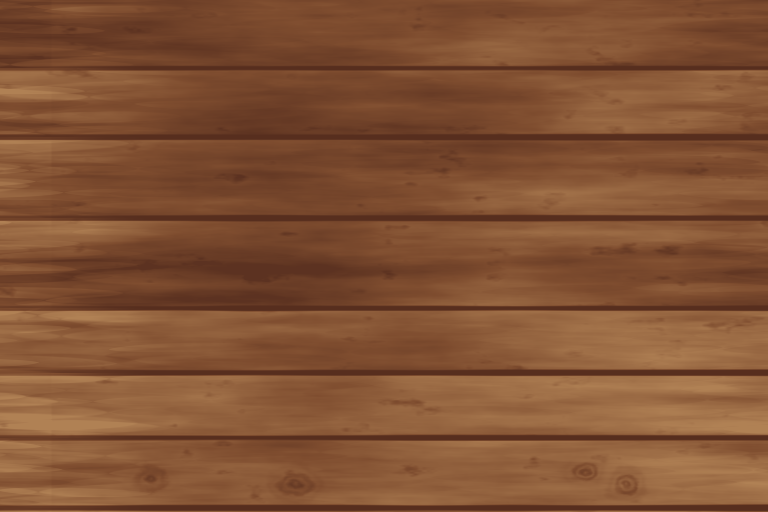
Write a WebGL 1 fragment shader that draws this texture.

```glsl
precision highp float;
// Seven painted wooden planks with dark seams, brushed grain, knots and a worn left end.
uniform vec2 u_resolution;

const vec3 DARK_WOOD = vec3(0.32, 0.165, 0.11);
const vec3 MID_WOOD = vec3(0.495, 0.300, 0.183);
const vec3 PALE_WOOD = vec3(0.69, 0.505, 0.33);
const vec4 UPPER_SEAMS = vec4(0.133, 0.268, 0.426, 0.602); // depth from the top edge
const vec4 LOWER_SEAMS = vec4(0.728, 0.855, 0.992, 1.130);
const vec4 KNOT_X = vec4(0.197, 0.385, 0.762, 0.815);      // knots of the lowest plank
const float KNOT_Y = 0.935;
const float SEAM_HALF_WIDTH = 0.0056;
const float STAIN_CONTRAST = 0.66;
const float GRAIN_CONTRAST = 0.27;
const float WORN_END = 0.27;
const float WORN_STEP = 0.067;

float hash(vec2 p) {
  return fract(sin(dot(p, vec2(127.1, 311.7))) * 43758.5453);
}

float noise(vec2 p) {
  vec2 i = floor(p);
  vec2 f = fract(p);
  f = f * f * (3.0 - 2.0 * f);
  return mix(mix(hash(i), hash(i + vec2(1.0, 0.0)), f.x),
             mix(hash(i + vec2(0.0, 1.0)), hash(i + 1.0), f.x), f.y);
}

float fbm(vec2 p) {
  float sum = 0.0;
  float amp = 0.5;
  for (int i = 0; i < 4; i++) {
    sum += amp * noise(p);
    p = p * 2.03 + 11.7;
    amp *= 0.5;
  }
  return sum / 0.9375;
}

// One tapered stroke per cell: x is its mask, y its random shade from -1 to 1
vec2 brushStroke(vec2 p, vec2 size, float seed) {
  p.y += 0.005 * sin(p.x * 9.0 + seed * 2.3);
  float rowShift = hash(vec2(seed, 2.0));
  float row = floor(p.y / size.y + rowShift);
  p = p / size + vec2(hash(vec2(row, seed)), rowShift);
  vec2 f = fract(p) * 2.0 - 1.0;
  float thickness = 0.9 * sqrt(max(1.0 - f.x * f.x, 0.0));
  float mask = smoothstep(0.0, 0.22, thickness - abs(f.y));
  return vec2(mask, hash(floor(p) + seed * 7.3) * 2.0 - 1.0);
}

// Soft elongated patch
float softPatch(vec2 p, vec2 center, vec2 radius) {
  vec2 d = (p - center) / radius;
  return exp(-dot(d, d));
}

void main() {
  vec2 p = gl_FragCoord.xy / u_resolution;
  p.y = 1.0 - p.y;
  float pixel = 1.0 / u_resolution.y;

  // Plank index and signed offset from the nearest seam (positive below it)
  float plank = 0.0;
  float seamOffset = 1.0;
  float seamId = 0.0;
  for (int i = 0; i < 4; i++) {
    vec2 offsets = p.y - vec2(UPPER_SEAMS[i], LOWER_SEAMS[i]);
    plank += step(0.0, offsets.x) + step(0.0, offsets.y);
    if (abs(offsets.x) < abs(seamOffset)) { seamOffset = offsets.x; seamId = float(i); }
    if (abs(offsets.y) < abs(seamOffset)) { seamOffset = offsets.y; seamId = float(i) + 4.0; }
  }
  vec2 shift = vec2(plank * 17.3, plank * 5.9);
  float lower = smoothstep(3.5, 4.0, plank);
  float worn = 1.0 - smoothstep(0.06, WORN_END, p.x);
  float brushed = max(worn, 0.5 * smoothstep(0.8, 1.0, p.x));

  // Plank shade and broad stains
  float tone = mix(0.47, 0.60, lower) + 0.09 * smoothstep(0.4, 0.8, p.x);
  tone += STAIN_CONTRAST * (fbm(p * vec2(3.2, 8.0) + shift) - 0.5);
  vec2 warped = p + vec2(0.0, 0.022 * (fbm(p * vec2(7.0, 12.0)) - 0.5));
  tone -= 0.20 * softPatch(warped, vec2(0.44, 0.335), vec2(0.18, 0.05));
  tone -= 0.18 * softPatch(warped, vec2(0.74, 0.505), vec2(0.22, 0.019));
  tone -= 0.24 * softPatch(warped, vec2(0.38, 0.530), vec2(0.13, 0.015));
  tone -= 0.22 * softPatch(warped, vec2(0.28, 0.580), vec2(0.30, 0.016));
  tone -= 0.12 * softPatch(warped, vec2(0.27, 0.100), vec2(0.16, 0.040));
  tone += 0.10 * softPatch(warped, vec2(0.82, 0.080), vec2(0.13, 0.030));

  // Long wavy grain, fine fibres and faint flecks
  vec2 wave = p + vec2(0.0, 0.012 * noise(p * vec2(7.0, 9.0) + shift));
  tone += GRAIN_CONTRAST * (fbm(wave * vec2(5.0, 48.0) + shift) - 0.5);
  tone += 0.05 * (noise(wave * vec2(24.0, 120.0) + shift) - 0.5);
  float fleck = fbm(p * vec2(22.0, 36.0) + shift * 2.0);
  tone += 0.14 * (fleck - 0.5) - 0.35 * smoothstep(0.68, 0.95, fleck);

  // Layered brush strokes, strongest and palest at the worn end
  for (int i = 0; i < 5; i++) {
    float layer = float(i);
    vec2 size = vec2(0.36 - 0.04 * layer, 0.046 - 0.006 * layer);
    vec2 stroke = brushStroke(p, size, layer + plank * 5.0);
    tone += stroke.x * (stroke.y * mix(0.035, 0.125, brushed) + 0.03 * worn);
  }
  float endPiece = 1.0 - smoothstep(WORN_STEP - pixel, WORN_STEP + pixel, p.x);
  tone += 0.16 * endPiece * (noise(vec2(plank * 3.1, p.y * 26.0)) - 0.35);

  // Smudged knots
  for (int i = 0; i < 4; i++) {
    vec2 d = (p - vec2(KNOT_X[i], KNOT_Y + 0.012 * sin(float(i) * 2.4))) * vec2(1.25, 1.0);
    float r = length(d) + 0.03 * (fbm(p * 38.0) - 0.5);
    float radius = 0.023 + 0.012 * hash(vec2(float(i), 9.0));
    float rings = 0.7 + 0.3 * sin(r * 330.0 + float(i));
    tone -= 0.38 * rings * (0.4 + fbm(p * vec2(45.0, 60.0))) * exp(-r * r / (radius * radius));
  }

  // Seams: shade above, lit lip below, fading toward the worn end
  float lip = seamOffset - SEAM_HALF_WIDTH;
  tone -= 0.10 * exp(-abs(seamOffset) / 0.012) * step(seamOffset, 0.0);
  tone += (0.06 + 0.14 * worn) * exp(-abs(lip) / (0.006 + 0.014 * worn)) * step(0.0, lip);
  float strength = mix(0.2 + 0.6 * hash(vec2(seamId, 6.0)), 1.0, smoothstep(0.03, 0.2, p.x));
  float halfWidth = SEAM_HALF_WIDTH * (0.8 + 0.3 * hash(vec2(seamId, 3.0)));
  halfWidth += 0.002 * (noise(vec2(p.x * 9.0, seamId * 7.0)) - 0.5);
  float edge = max(pixel, 0.0016);
  float line = 1.0 - smoothstep(halfWidth - edge, halfWidth + edge, abs(seamOffset));
  tone = mix(clamp(tone, 0.12, 1.0), 0.06, line * strength);

  vec3 color = mix(DARK_WOOD, MID_WOOD, clamp(tone * 2.0, 0.0, 1.0));
  color = mix(color, PALE_WOOD, clamp(tone * 2.0 - 1.0, 0.0, 1.0));
  gl_FragColor = vec4(color, 1.0);
}
```
